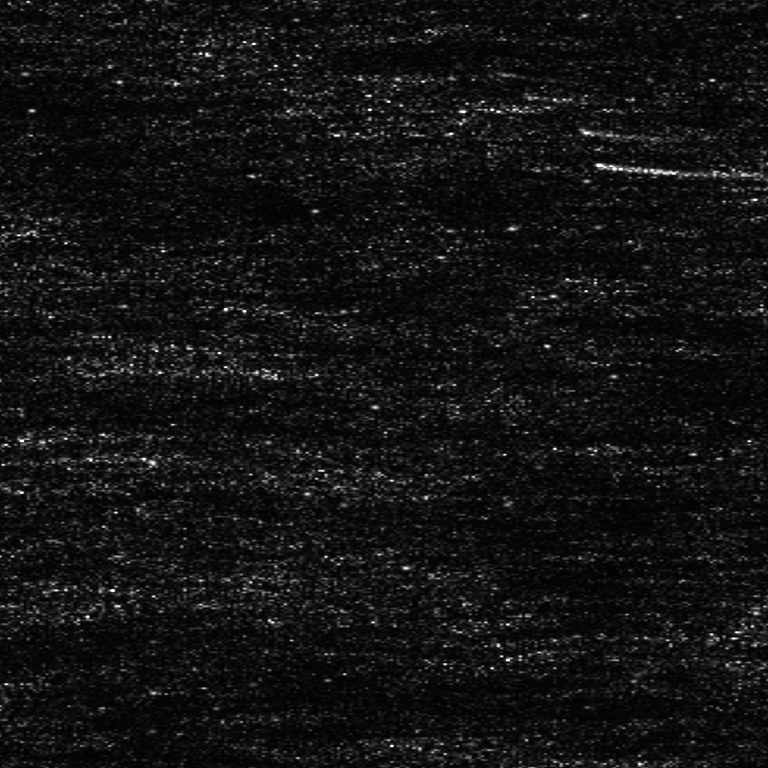
A Shadertoy shader for this texture:

```glsl
// Dark radar-like speckle: fine grey grain in horizontal streaks, with sparse glints and bright arcs.

const float FLOOR_LEVEL = 0.010;            // darkest grey
const float GRAIN_LEVEL = 0.049;            // mean brightness of the grain
const float GRAIN_CONTRAST = 1.22;          // exponent on exponential speckle
const vec2  GRAIN_CELLS  = vec2(245.0, 385.0);
const vec2  ROW_CELLS    = vec2(3.5, 190.0);
const vec2  STREAK_CELLS = vec2(10.0, 80.0);
const vec2  DASH_CELLS   = vec2(42.0, 190.0);
const vec2  PATCH_CELLS  = vec2(4.0, 13.0);
const vec4  LAYER_WEIGHTS = vec4(0.26, 0.27, 0.28, 0.28); // row, streak, dash, patch
const vec2  FLARE_CELLS = vec2(24.0, 110.0);
const float FLARE_GAIN = 1.3;               // extra light in rare short streaks
const float WARP_HEIGHT = 0.004;            // gentle tilt of the streaks
const float GLINT_CELLS = 16.0;
const float GLINT_SHARE = 0.27;
const vec2  GLINT_RADIUS = vec2(0.0048, 0.0025);
const float ARC_THICKNESS = 0.0030;
const int   ARC_COUNT = 4;
// Head x, head y, length, brightness
const vec4 ARCS[ARC_COUNT] = vec4[](
    vec4(0.775, 0.785, 0.150, 1.10),
    vec4(0.757, 0.829, 0.045, 0.85),
    vec4(0.680, 0.875, 0.040, 0.50),
    vec4(0.648, 0.904, 0.025, 0.55));

// Integer hash: three uniform values in 0..1
vec3 hash3(vec2 cell, uint seed) {
    uvec3 v = uvec3(uvec2(ivec2(cell)), seed);
    v = v * 1664525u + 1013904223u;
    v.x += v.y * v.z; v.y += v.z * v.x; v.z += v.x * v.y;
    v ^= v >> 16u;
    v.x += v.y * v.z; v.y += v.z * v.x; v.z += v.x * v.y;
    return vec3(v >> 8u) / 16777216.0;
}

// Smooth noise with zero mean and unit variance
float unitNoise(vec2 p, uint seed) {
    vec2 cell = floor(p);
    vec2 blend = smoothstep(0.0, 1.0, p - cell);
    float total = 0.0;
    float power = 0.0;
    for (int k = 0; k < 4; k++) {
        vec2 corner = vec2(k & 1, k >> 1);
        vec2 side = mix(1.0 - blend, blend, corner);
        float weight = side.x * side.y;
        total += weight * (hash3(cell + corner, seed).x * 2.0 - 1.0);
        power += weight * weight;
    }
    return total * sqrt(3.0 / power);
}

// Flat dots of heavy-tailed brightness, mean near one
float speckle(vec2 p) {
    vec2 cell = floor(p);
    vec2 blend = smoothstep(0.0, 1.0, p - cell);
    float total = 0.0;
    for (int k = 0; k < 4; k++) {
        vec2 corner = vec2(k & 1, k >> 1);
        vec2 side = mix(1.0 - blend, blend, corner);
        float chance = max(hash3(cell + corner, 8u).x, 0.0005);
        total += side.x * side.y * pow(-log(chance), GRAIN_CONTRAST);
    }
    return total;
}

// Streaky brightness envelope: log-normal, with rare flares
float streakEnvelope(vec2 p) {
    p.y += WARP_HEIGHT * unitNoise(p * vec2(5.0, 7.0), 1u);
    vec4 layers = vec4(unitNoise(p * ROW_CELLS, 2u),
                       unitNoise(p * STREAK_CELLS, 3u),
                       unitNoise(p * DASH_CELLS, 4u),
                       unitNoise(p * PATCH_CELLS, 5u));
    float flare = smoothstep(1.3, 2.4, unitNoise(p * FLARE_CELLS, 9u));
    return exp(dot(layers, LAYER_WEIGHTS)) * (1.0 + FLARE_GAIN * flare);
}

// Sparse soft dots, one candidate per cell
float glints(vec2 p) {
    vec2 cell = floor(p * GLINT_CELLS);
    vec3 place = hash3(cell, 6u);
    vec3 look = hash3(cell, 7u);
    vec2 center = (cell + mix(vec2(0.15), vec2(0.85), place.xy)) / GLINT_CELLS;
    vec2 d = (p - center) / (GLINT_RADIUS * mix(0.6, 1.1, look.y));
    return step(place.z, GLINT_SHARE) * mix(0.25, 0.95, look.x * look.x) * exp(-dot(d, d));
}

// Bright arcs that start sharply and fade while sinking to the right
float arcs(vec2 p, float grain) {
    float light = 0.0;
    for (int i = 0; i < ARC_COUNT; i++) {
        vec4 arc = ARCS[i];
        float along = p.x - arc.x;
        float sink = 0.016 * (1.0 - exp(-max(along, 0.0) * 10.0));
        float across = (p.y - arc.y + sink) / ARC_THICKNESS;
        float fade = smoothstep(-0.004, 0.006, along) * exp(-max(along, 0.0) / arc.z);
        light += arc.w * fade * exp(-across * across);
    }
    return light * (0.45 + 0.5 * min(grain, 1.6));
}

void mainImage(out vec4 fragColor, in vec2 fragCoord) {
    vec2 p = fragCoord / iResolution.y;
    float grain = speckle(p * GRAIN_CELLS);
    float level = FLOOR_LEVEL + GRAIN_LEVEL * grain * streakEnvelope(p);
    level += glints(p) + arcs(p, grain);
    fragColor = vec4(vec3(clamp(level, 0.0, 1.0)), 1.0);
}
```
